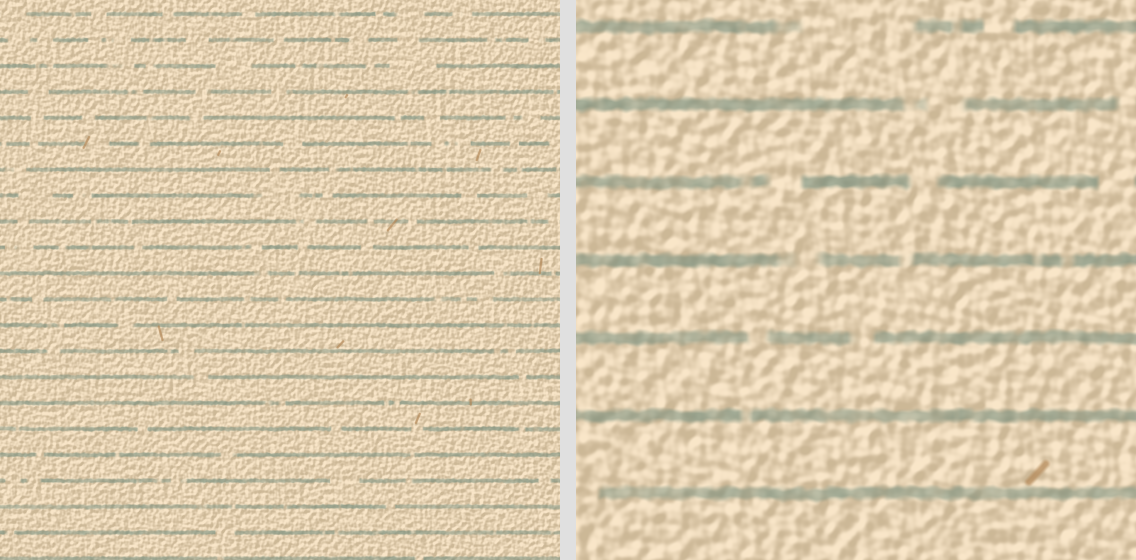
Left: the whole. Right: its middle third, enlarged.
Reproduce this texture procedurally as a three.js fragment shader.

```glsl
// Worn ruled paper: faint grey-green lines on grainy cream stock.
// Embossed gradient noise makes the grain, noise along each row breaks the ink,
// and hashed cells scatter a few short brown fibres.
#define ROWS 21.6          // line spacings over the canvas height
#define FIRST_LINE 0.0026  // height of the lowest line
#define LINE_HALF 0.0034   // half width of a line
#define LINE_SOFT 0.0020   // softness of the line edge
#define GRAIN_SCALE 115.0  // grain cells across the canvas
#define WEAR_LOW 0.43      // ink threshold at the bottom, fewer gaps
#define WEAR_HIGH 0.20     // ink threshold at the top, more gaps
#define FIBRE_CELLS 9.0
#define FIBRE_SHARE 0.13   // share of cells holding a fibre

varying vec2 vUv;

const vec3 PAPER_SHADE = vec3(0.80, 0.72, 0.59);
const vec3 PAPER_LIGHT = vec3(0.975, 0.90, 0.785);
const vec3 INK = vec3(0.61, 0.645, 0.56);
const vec3 FIBRE = vec3(0.70, 0.53, 0.34);

float hash(vec2 p) {
  return fract(sin(dot(p, vec2(127.1, 311.7))) * 43758.5);
}

vec2 gradient(vec2 cell) {
  float angle = 6.28318 * hash(cell);
  return vec2(cos(angle), sin(angle));
}

// Gradient noise, roughly -0.7 to 0.7
float noise(vec2 p) {
  vec2 i = floor(p);
  vec2 f = p - i;
  vec2 u = f * f * f * (f * (f * 6.0 - 15.0) + 10.0);
  vec2 e = vec2(1.0, 0.0);
  float low = mix(dot(gradient(i), f), dot(gradient(i + e.xy), f - e.xy), u.x);
  float high = mix(dot(gradient(i + e.yx), f - e.yx),
                   dot(gradient(i + e.xx), f - e.xx), u.x);
  return mix(low, high, u.y);
}

// Slope of the noise along the light direction
float emboss(vec2 p) {
  vec2 toLight = vec2(-0.22, 0.26);
  return noise(p + toLight) - noise(p - toLight);
}

float paperGrain(vec2 p) {
  float fine = emboss(p * GRAIN_SCALE);
  float finer = emboss(p * GRAIN_SCALE * 1.7 + 31.0);
  return 0.8 * fine + 0.45 * finer + 0.12 * noise(p * 22.0 + 7.0);
}

// Ink coverage of the ruled lines, with gaps and faded stretches
float ruledInk(vec2 p) {
  float y = (p.y - FIRST_LINE) * ROWS;
  float row = floor(y + 0.5);
  float waver = 0.0011 * noise(vec2(p.x * 28.0, row * 3.71));
  float rough = 0.0020 * noise(p * 150.0 + 13.0);
  float dist = abs((y - row) / ROWS + waver) + rough;
  float line = 1.0 - smoothstep(LINE_HALF - LINE_SOFT, LINE_HALF + LINE_SOFT, dist);

  float wear = noise(vec2(p.x * 21.0, row * 5.37 + 0.4))
             + 0.5 * noise(vec2(p.x * 58.0, row * 7.43 + 9.3))
             + 0.4 * noise(vec2(p.x * 11.0, p.y * 4.0) + 3.0);
  float threshold = -mix(WEAR_LOW, WEAR_HIGH, smoothstep(0.1, 0.95, p.y));
  float present = smoothstep(threshold - 0.06, threshold + 0.10, wear);
  float fade = 0.84 + 0.35 * noise(vec2(p.x * 9.0, row * 2.63 + 5.2));
  float mottling = 1.0 + 0.35 * noise(p * 90.0 + 41.0);
  return clamp(line * present * fade * mottling, 0.0, 1.0);
}

// Short tilted strokes, each kept inside its own cell
float fibres(vec2 p) {
  vec2 q = p * FIBRE_CELLS;
  vec2 cell = floor(q);
  float kept = step(hash(cell + 17.0), FIBRE_SHARE);
  vec2 center = 0.25 + 0.5 * vec2(hash(cell + 3.0), hash(cell + 29.0));
  float angle = mix(0.7, 1.9, hash(cell + 53.0));
  float halfLength = mix(0.015, 0.12, hash(cell + 71.0));
  vec2 direction = vec2(cos(angle), sin(angle));
  vec2 offset = q - cell - center;
  float along = clamp(dot(offset, direction), -halfLength, halfLength);
  float dist = length(offset - direction * along) / FIBRE_CELLS;
  return kept * (1.0 - smoothstep(0.0006, 0.0034, dist));
}

void main() {
  float grain = paperGrain(vUv);
  vec3 color = mix(PAPER_SHADE, PAPER_LIGHT, smoothstep(-0.65, 0.60, grain));

  // Ink keeps a little of the grain
  color = mix(color, INK + 0.06 * grain, ruledInk(vUv));
  color = mix(color, FIBRE, 0.7 * fibres(vUv));
  gl_FragColor = vec4(color, 1.0);
}
```
